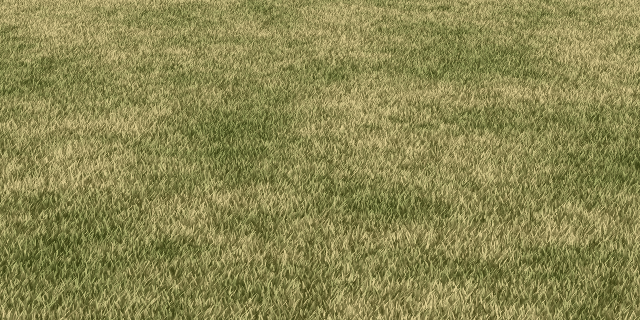
Write a Shadertoy shader that draws this texture.

```glsl
// A sunlit, half-dry lawn seen at a low angle, running away from the viewer.
// Fine slanted blades stand on a perspective grid and are painted from far to
// near; stretched fractal noise sets the green and straw patches and clumps.

#define HORIZON 1.5        // height of the vanishing line, in canvas heights
#define ROW_STEP 0.0075    // spacing of blade rows, before perspective
#define COLUMN_STEP 0.0036 // spacing of blades in a row
#define BLADE_LENGTH 0.0225 // tallest blade, at most three rows
#define BLADE_WIDTH 0.0014 // half width at the root
#define LEAN_BIAS 0.24     // common slant to the right
#define LEAN_SPREAD 1.5    // random slant
#define TONE_SPREAD 1.3    // light and dark variation between blades
#define DRYNESS 0.62       // mean share of straw
#define PATCH_CONTRAST 1.8 // strength of the green and dry patches
#define CLUMP_CONTRAST 0.4 // strength of the small light and dark tufts

const vec3 GREEN_DARK = vec3(0.24, 0.27, 0.09);
const vec3 GREEN_LIGHT = vec3(0.65, 0.68, 0.41);
const vec3 STRAW_DARK = vec3(0.33, 0.31, 0.13);
const vec3 STRAW_LIGHT = vec3(0.86, 0.80, 0.57);

vec4 hash4(vec2 cell) {
    vec4 h = fract(cell.xyxy * vec4(0.1031, 0.1030, 0.0973, 0.1099));
    h += dot(h, h.wzxy + 33.33);
    return fract((h.xxyz + h.yzzw) * h.zywx);
}

float valueNoise(vec2 p) {
    vec2 cell = floor(p);
    vec2 f = fract(p);
    f = f * f * (3.0 - 2.0 * f);
    float low = mix(hash4(cell).x, hash4(cell + vec2(1, 0)).x, f.x);
    float high = mix(hash4(cell + vec2(0, 1)).x, hash4(cell + vec2(1, 1)).x, f.x);
    return mix(low, high, f.y);
}

float fbm(vec2 p) {
    float sum = 0.0;
    float weight = 0.5;
    for (int i = 0; i < 4; i++) {
        sum += weight * valueNoise(p);
        p = p * 2.03 + vec2(17.3, 9.1);
        weight *= 0.55;
    }
    return sum / 1.01;
}

vec3 grassColor(float tone, float dry) {
    dry = clamp(dry, 0.0, 1.0);
    tone = clamp(tone, -0.1, 1.1);
    return mix(mix(GREEN_DARK, GREEN_LIGHT, tone),
               mix(STRAW_DARK, STRAW_LIGHT, tone), dry);
}

void mainImage(out vec4 fragColor, in vec2 fragCoord) {
    vec2 p = fragCoord / iResolution.y;
    float centerX = 0.5 * iResolution.x / iResolution.y;
    float side = p.x - centerX;

    // Logarithmic ground depth keeps the grid cells in proportion.
    float nearness = HORIZON - p.y;
    float depth = -log(nearness);
    vec2 ground = vec2(side / nearness, depth);

    // Wide, flat patches of green and dry grass, and small tufts
    float patches = fbm(ground * vec2(2.6, 11.0) + vec2(41.7, 23.4)) - 0.5;
    float clumps = fbm(ground * vec2(16.0, 36.0) + vec2(83.1, 57.9)) - 0.5;
    float dry = DRYNESS + PATCH_CONTRAST * patches + 0.5 * clumps + 0.12 * (p.y - 0.5);
    float tone = 0.61 + 0.4 * patches + CLUMP_CONTRAST * clumps + 0.14 * (p.y - 0.5);

    // Shaded ground between the blades
    vec3 color = grassColor(tone - 0.42, dry);

    // Blades, far rows first
    float row = floor(depth / ROW_STEP);
    for (int j = 0; j < 5; j++) {
        float rowId = row - float(j);
        float column = floor(side * exp(rowId * ROW_STEP) / COLUMN_STEP);
        for (int i = -7; i <= 4; i++) {
            vec2 cell = vec2(column + float(i), rowId);
            vec4 rnd = hash4(cell + vec2(731.0, 197.0));
            vec4 look = hash4(cell + vec2(1289.0, 613.0));

            // Root on the canvas and offset from it in blade units
            float size = exp(-(rowId + rnd.y) * ROW_STEP);
            vec2 root = vec2((cell.x + rnd.x) * COLUMN_STEP * size, HORIZON - size);
            vec2 offset = (vec2(side, p.y) - root) / size;

            float bladeLength = BLADE_LENGTH * mix(0.4, 0.97, rnd.z);
            float along = offset.y / bladeLength;
            float lean = LEAN_BIAS + LEAN_SPREAD * (rnd.w - 0.5);
            float bend = lean * offset.y * (0.6 + 0.4 * along);
            float halfWidth = BLADE_WIDTH * (0.7 + 0.6 * look.z) * (1.0 - 0.6 * along * along);

            // Smoothed edges at the sides, root and tip
            float soft = 1.0 / (iResolution.y * size);
            float cover = clamp(0.5 + (halfWidth - abs(offset.x - bend)) / soft, 0.0, 1.0);
            cover *= clamp(0.5 + offset.y / soft, 0.0, 1.0);
            cover *= clamp(0.5 + (bladeLength - offset.y) / soft, 0.0, 1.0);

            float bladeTone = tone + TONE_SPREAD * (look.x - 0.5) + 0.42 * (along - 0.55);
            float bladeDry = dry + 0.6 * (look.y - 0.5);
            color = mix(color, grassColor(bladeTone, bladeDry), cover);
        }
    }
    fragColor = vec4(color, 1.0);
}
```
